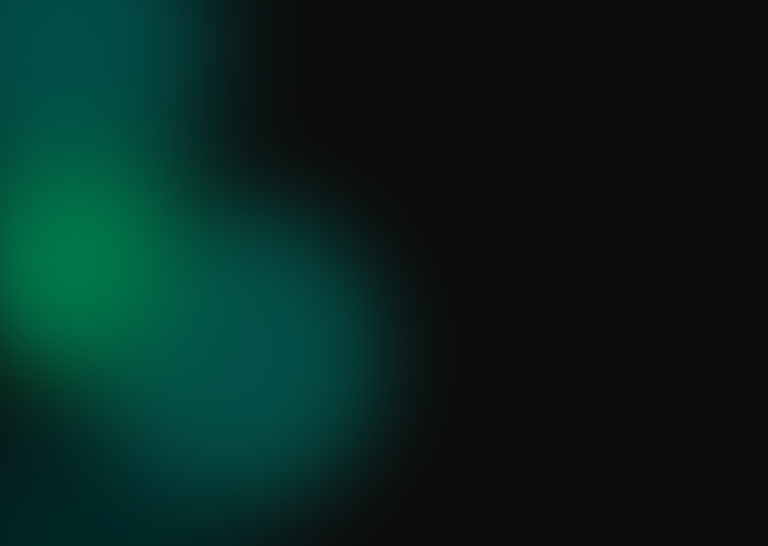
Reproduce this background procedurally as a Shadertoy shader.

```glsl
const vec3 BACKDROP = vec3(0.047);

// Colours of the lights
const vec3 TOP_TEAL = vec3(0.005, 0.300, 0.280);
const vec3 LOW_TEAL = vec3(0.000, 0.145, 0.145);
const vec3 MID_TEAL = vec3(0.012, 0.312, 0.282);
const vec3 GREEN = vec3(0.000, 0.465, 0.290);

// Centres and radii, in canvas heights
const vec2 TOP_CENTER = vec2(0.119, 0.927);
const vec2 TOP_RADIUS = vec2(0.284, 0.400);
const vec2 LOW_CENTER = vec2(0.150, -0.020);
const vec2 LOW_RADIUS = vec2(0.320, 0.290);
const vec2 MID_CENTER = vec2(0.430, 0.350);
const vec2 MID_RADIUS = vec2(0.284, 0.290);
const vec2 GREEN_CENTER = vec2(0.137, 0.520);
const vec2 GREEN_RADIUS = vec2(0.212, 0.228);

// Higher powers give a flatter core and a steeper rim
const float SOFT_FALLOFF = 2.5;
const float WIDE_FALLOFF = 3.0;
const float BROAD_FALLOFF = 3.6;

// Coverage of a blurred ellipse
float glow(vec2 p, vec2 center, vec2 radius, float falloff) {
    float d = length((p - center) / radius);
    return exp(-pow(d, falloff));
}

void mainImage(out vec4 fragColor, in vec2 fragCoord) {
    vec2 p = fragCoord / iResolution.y;

    // Layer the lights from back to front
    vec3 color = BACKDROP;
    color = mix(color, TOP_TEAL, glow(p, TOP_CENTER, TOP_RADIUS, WIDE_FALLOFF));
    color = mix(color, LOW_TEAL, glow(p, LOW_CENTER, LOW_RADIUS, WIDE_FALLOFF));
    color = mix(color, MID_TEAL, glow(p, MID_CENTER, MID_RADIUS, BROAD_FALLOFF));
    color = mix(color, GREEN, glow(p, GREEN_CENTER, GREEN_RADIUS, SOFT_FALLOFF));

    fragColor = vec4(color, 1.0);
}
```
